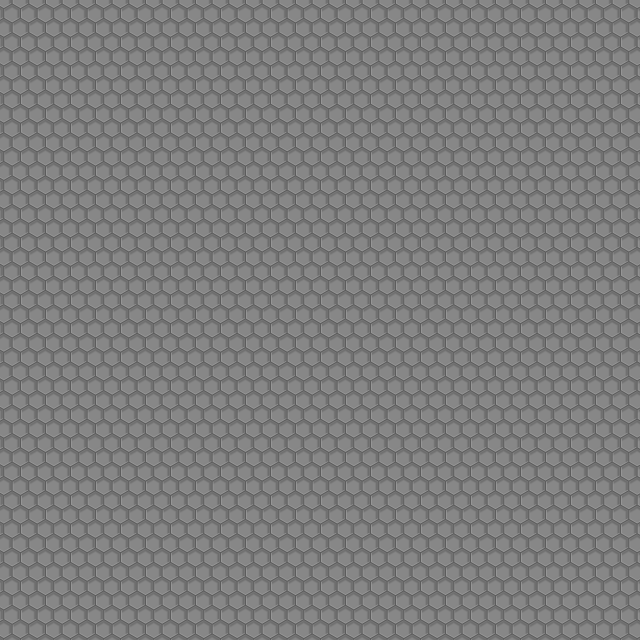
Give the GLSL for this pattern, as a WebGL 2 fragment shader.

```glsl
#version 300 es
precision highp float;
// Grey sheet of small pointy-top hexagonal cells, pressed in as a relief.
// Each pixel finds its nearest cell centre, then the distances to the six walls
// shade a thin dark groove, a pale rim and a broad inner shadow.

#define COLUMNS 38.4
#define ROWS 44.7
#define ANCHOR vec2(0.019, 0.979)
#define GROOVE_WIDTH 0.030
#define RIM_WIDTH 0.050
#define SHADOW_WIDTH 0.25
#define SHADOW_SIDE vec2(0.60, 0.80)
#define FACE_COLOR vec3(0.528)
#define SHADOW_COLOR vec3(0.425)
#define GROOVE_COLOR vec3(0.36)
#define RIM_COLOR vec3(0.61)

uniform vec2 u_resolution;
out vec4 outColor;

const float SQRT3 = 1.7320508;

// Offset from the nearest centre of a hexagonal lattice of unit spacing
vec2 hexOffset(vec2 p) {
    vec2 period = vec2(1.0, SQRT3);
    vec2 evenRow = mod(p + 0.5 * period, period) - 0.5 * period;
    vec2 oddRow = mod(p, period) - 0.5 * period;
    return dot(evenRow, evenRow) < dot(oddRow, oddRow) ? evenRow : oddRow;
}

vec3 shadeCell(vec2 p, float pixel) {
    vec2 offset = hexOffset(p);
    float wall = 1.0;
    float facing = 0.0;
    float shadow = 0.0;

    // Nearest wall, and the deepest shadow thrown by any of the six
    for (int i = 0; i < 6; i++) {
        float angle = float(i) * 1.0471976;
        vec2 normal = vec2(cos(angle), sin(angle));
        float gap = 0.5 - dot(offset, normal);
        float side = dot(normal, SHADOW_SIDE);
        float strength = smoothstep(-0.5, 0.65, side);
        float falloff = 1.0 - smoothstep(0.45 * SHADOW_WIDTH, SHADOW_WIDTH, gap);
        shadow = max(shadow, strength * falloff);
        if (gap < wall) {
            wall = gap;
            facing = side;
        }
    }
    vec3 color = mix(FACE_COLOR, SHADOW_COLOR, shadow);

    // Pale rim, strongest on the lower and left walls
    float rimCentre = GROOVE_WIDTH + 0.5 * RIM_WIDTH;
    float rimDistance = abs(wall - rimCentre) - 0.5 * RIM_WIDTH;
    float rim = 1.0 - smoothstep(-0.5 * pixel, 0.5 * pixel, rimDistance);
    color = mix(color, RIM_COLOR, rim * mix(0.85, 0.20, smoothstep(-0.5, 0.5, facing)));

    // Dark groove shared by neighbouring cells
    float groove = 1.0 - smoothstep(-0.5 * pixel, 0.5 * pixel, wall - GROOVE_WIDTH);
    return mix(color, GROOVE_COLOR, groove);
}

void main() {
    vec2 scale = vec2(COLUMNS, ROWS * 0.5 * SQRT3);
    float pixel = COLUMNS / u_resolution.x;
    vec3 color = vec3(0.0);

    // Four samples per pixel keep the thin lines even
    for (int i = 0; i < 4; i++) {
        vec2 jitter = vec2(float(i % 2), float(i / 2)) * 0.5 - 0.25;
        vec2 uv = (gl_FragCoord.xy + jitter) / u_resolution;
        color += 0.25 * shadeCell((uv - ANCHOR) * scale, 0.5 * pixel);
    }
    outColor = vec4(color, 1.0);
}
```
